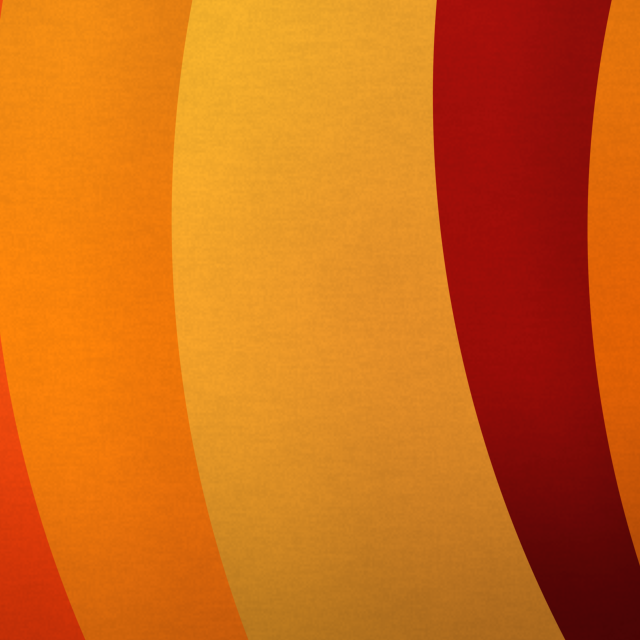
Reproduce this background procedurally as a WebGL 1 fragment shader.

```glsl
precision highp float;
// Warm retro stripes: four large arcs split the canvas into curved bands.
// Each band has its own vertical gradient; soft shading, woven streaks
// and fine paper grain are laid over all of them.
uniform vec2 u_resolution;

float hash(vec2 p) {
  vec3 q = fract(p.xyx * vec3(0.1031, 0.103, 0.0973));
  q += dot(q, q.yzx + 33.33);
  return fract((q.x + q.y) * q.z);
}

float noise(vec2 p) {
  vec2 i = floor(p), f = fract(p);
  f = f * f * (3.0 - 2.0 * f);
  return mix(mix(hash(i), hash(i + vec2(1, 0)), f.x),
             mix(hash(i + vec2(0, 1)), hash(i + vec2(1, 1)), f.x), f.y);
}

// Signed distance to a circle whose leftmost point is given; positive inside
float arc(vec2 p, vec2 leftmost, float radius) {
  return radius - length(p - leftmost - vec2(radius, 0.0));
}

// Gradient through three colours, from bottom to top
vec3 ramp(vec3 low, vec3 middle, vec3 high, float y) {
  return mix(mix(low, middle, smoothstep(0.0, 0.5, y)), high, smoothstep(0.45, 1.0, y));
}

float cover(float d) {
  float soft = max(0.0012, 0.75 / min(u_resolution.x, u_resolution.y));
  return smoothstep(-soft, soft, d);
}

void main() {
  vec2 p = gl_FragCoord.xy / u_resolution;

  // Distances to the band edges, left to right
  float orangeEdge = arc(p, vec2(-0.0165, 0.724), 1.823);
  float goldEdge = arc(p, vec2(0.2682, 0.655), 1.848);
  float redEdge = arc(p, vec2(0.6764, 0.850), 1.849);
  float outerEdge = arc(p, vec2(0.9180, 0.641), 1.725);

  // Band colours
  vec3 vermilion = ramp(vec3(0.87, 0.21, 0.03), vec3(0.95, 0.31, 0.06), vec3(0.95, 0.31, 0.06), p.y);
  vec3 orange = ramp(vec3(0.90, 0.43, 0.05), vec3(0.98, 0.51, 0.04), vec3(0.95, 0.55, 0.08), p.y);
  vec3 gold = ramp(vec3(0.76, 0.48, 0.13), vec3(0.92, 0.59, 0.16), vec3(0.93, 0.65, 0.17), p.y);
  vec3 red = ramp(vec3(0.33, 0.02, 0.02), vec3(0.61, 0.05, 0.03), vec3(0.64, 0.06, 0.04), p.y);
  vec3 amber = ramp(vec3(0.72, 0.30, 0.03), vec3(0.88, 0.38, 0.02), vec3(0.90, 0.46, 0.05), p.y);

  // Shading across the bands
  orange *= 1.0 - vec3(0.05, 0.09, 0.10) * smoothstep(0.20, 0.0, -goldEdge);
  gold *= mix(vec3(1.03, 1.06, 1.0), vec3(0.97, 0.94, 0.97), smoothstep(0.0, 0.38, goldEdge));
  red *= 1.0 - 0.12 * smoothstep(0.08, 0.24, redEdge);

  // Stack the bands
  vec3 color = mix(vermilion, orange, cover(orangeEdge));
  color = mix(color, gold, cover(goldEdge));
  color = mix(color, red, cover(redEdge));
  color = mix(color, amber, cover(outerEdge));

  // Blotches, horizontal streaks, faint weave and grain
  float blotch = noise(p * 7.0) + 0.5 * noise(p * 17.0 + 9.0) - 0.75;
  float streak = noise(p * vec2(35.0, 190.0)) - 0.5;
  float weave = noise(p * vec2(210.0, 45.0) + 31.0) - 0.5;
  float grain = noise(p * 300.0) - 0.5;
  color *= 1.0 + 0.025 * blotch + 0.03 * streak + 0.015 * weave + 0.045 * grain;

  // Slight darkening toward the lower corners
  vec2 fall = (p - vec2(0.5, 0.62)) * vec2(0.7, 1.0);
  color *= 1.0 - 0.12 * smoothstep(0.4, 0.75, length(fall));

  gl_FragColor = vec4(color, 1.0);
}
```
